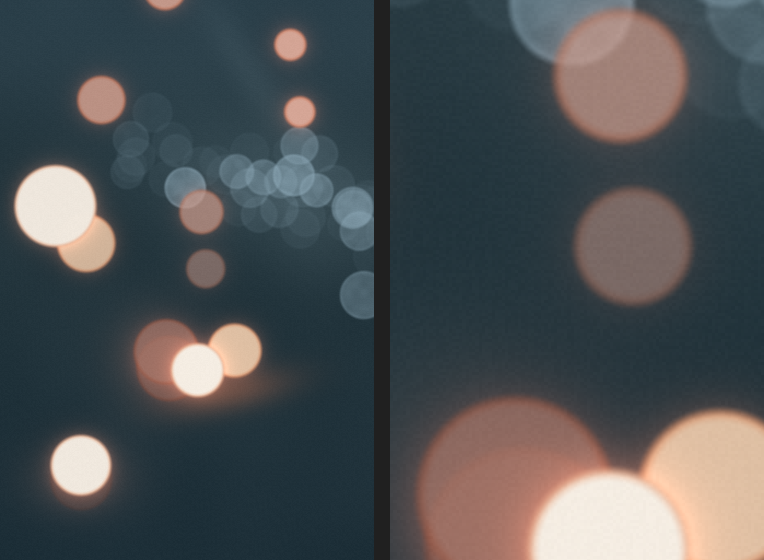
Left, the full canvas; right, a detail of the centre.
A Shadertoy shader for this background:

```glsl
// Soft out-of-focus night lights: warm discs and a band of pale blue bokeh on dark teal.

float hash(vec2 p) {
    return fract(sin(dot(p, vec2(127.1, 311.7))) * 43758.5453);
}

float noise(vec2 p) {
    vec2 i = floor(p), f = fract(p);
    f = f * f * (3.0 - 2.0 * f);
    return mix(mix(hash(i), hash(i + vec2(1, 0)), f.x),
               mix(hash(i + vec2(0, 1)), hash(i + vec2(1, 1)), f.x), f.y);
}

// Elliptical falloff, turned by an angle
float glow(vec2 p, vec2 center, vec2 size, float angle) {
    vec2 q = p - center;
    float c = cos(angle), s = sin(angle);
    q = vec2(c * q.x + s * q.y, c * q.y - s * q.x) / size;
    return exp(-dot(q, q));
}

// Warm disc with an orange fringe and a faint halo
vec3 warmLight(vec3 base, vec2 p, vec2 center, float radius, vec3 tint, float strength) {
    float d = length(p - center) - radius;
    float body = smoothstep(0.004, -0.004, d);
    float halo = exp(-max(d, 0.0) / 0.012);
    vec3 fringe = tint * vec3(0.95, 0.74, 0.63);
    base += halo * 0.2 * strength * tint * vec3(1.0, 0.5, 0.35);
    return mix(base, mix(tint, fringe, smoothstep(-0.008, 0.002, d)), body * strength);
}

// Translucent blue disc with a slightly brighter rim
vec3 blueLight(vec3 base, vec2 p, vec2 center, float radius, float strength) {
    float d = length(p - center) - radius;
    float body = smoothstep(0.003, -0.003, d);
    float rim = smoothstep(-0.008, -0.001, d);
    float mottle = 0.8 + 0.3 * noise(p * 70.0 + center * 90.0);
    return mix(base, vec3(0.58, 0.69, 0.75), body * strength * (mottle + 0.2 * rim));
}

void mainImage(out vec4 fragColor, in vec2 fragCoord) {
    vec2 p = fragCoord / iResolution.y;
    float width = iResolution.x / iResolution.y;

    // Dark teal backdrop with cool haze
    vec3 color = mix(vec3(0.115, 0.185, 0.22), vec3(0.135, 0.205, 0.235), smoothstep(0.0, 0.6, p.y));
    color += vec3(0.035, 0.045, 0.055) * smoothstep(0.65, 1.0, p.y);
    color += vec3(0.075, 0.08, 0.08) * glow(p, vec2(0.5, 0.67), vec2(0.27, 0.13), -0.3);
    color += vec3(0.045) * glow(p, vec2(0.44, 0.88), vec2(0.13, 0.035), -1.0);
    color += 0.018 * (noise(p * 9.0) - 0.5);

    // Band of blue bokeh, sloping down to the right
    for (int i = 0; i < 38; i++) {
        float id = float(i);
        float along = pow(hash(vec2(id, 1.7)), 0.75);
        float across = hash(vec2(id, 5.3)) + hash(vec2(id, 8.1)) - 1.0;
        vec2 center = vec2(mix(0.2, 0.69, along), 0.73 - 0.1 * along + 0.12 * across);
        float radius = mix(0.029, 0.038, hash(vec2(id, 2.9)));
        float strength = 0.05 + 0.48 * pow(hash(vec2(id, 4.4)), 3.5);
        color = blueLight(color, p, center, radius, strength);
    }
    color = blueLight(color, p, vec2(width - 0.018, 0.473), 0.043, 0.38);

    // Pink lights swinging from side to side down the upper half
    for (int i = 0; i < 6; i++) {
        float id = float(i);
        float swing = sin(2.6 * id - 0.4);
        float fade = smoothstep(3.0, 5.0, id);
        float reach = 0.28 * (1.0 - smoothstep(3.0, 4.2, id));
        float drop = 0.1 * id - 0.02 - 0.08 * exp(-4.0 * (id - 3.0) * (id - 3.0));
        vec2 center = vec2(width * (0.55 + reach * swing), 1.0 - drop);
        vec3 tint = vec3(0.8, 0.62, 0.56) * (1.0 + 0.07 * swing);
        color = warmLight(color, p, center, 0.035 - 0.008 * swing, tint, mix(0.97, 0.45, fade));
    }

    // Large pair on the left
    vec3 white = vec3(0.94, 0.91, 0.87);
    vec3 peach = vec3(0.86, 0.74, 0.63);
    color = warmLight(color, p, vec2(0.154, 0.566), 0.052, peach, 0.92);
    color = warmLight(color, p, vec2(0.099, 0.632), 0.073, white, 0.99);

    // Central cluster and its smeared reflection
    vec3 copper = vec3(0.64, 0.46, 0.41);
    color = mix(color, vec3(0.55, 0.36, 0.29), 0.6 * glow(p, vec2(0.41, 0.3), vec2(0.11, 0.035), 0.2));
    color = mix(color, copper, 0.3 * glow(p, vec2(0.28, 0.36), vec2(0.08), 0.0));
    color = warmLight(color, p, vec2(0.302, 0.342), 0.058, copper * 0.85, 0.6);
    color = warmLight(color, p, vec2(0.297, 0.372), 0.058, copper, 0.7);
    color = warmLight(color, p, vec2(0.419, 0.374), 0.048, peach * 1.03, 0.97);
    color = warmLight(color, p, vec2(0.353, 0.339), 0.048, white * 1.02, 1.0);

    // Lone low light above its dim reflection
    color = mix(color, copper, 0.25 * glow(p, vec2(0.145, 0.145), vec2(0.09, 0.06), 0.0));
    color = warmLight(color, p, vec2(0.145, 0.144), 0.055, copper * 0.7, 0.3);
    color = warmLight(color, p, vec2(0.1445, 0.169), 0.054, white, 1.0);

    // Fine film grain
    color += 0.016 * (hash(floor(p * 512.0)) - 0.5);
    fragColor = vec4(clamp(color, 0.0, 1.0), 1.0);
}
```
